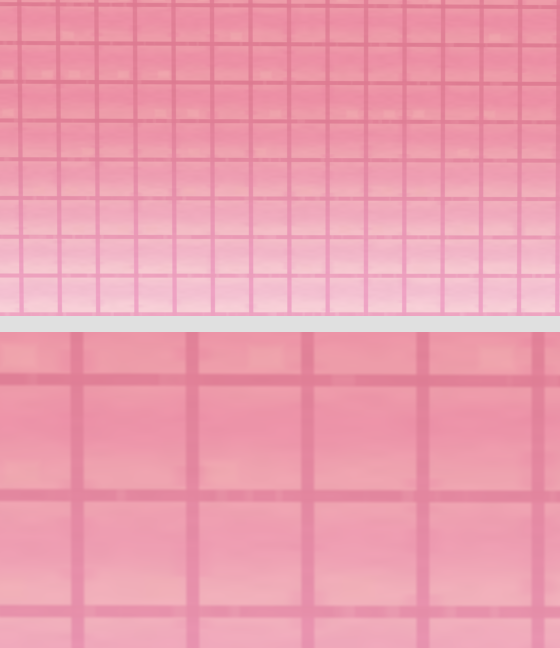
Top, the full canvas; bottom, a detail of the centre.
This pattern is drawn by a Shadertoy shader. Its source:

```glsl
// Pink tiled grid: 15 upright and 9 level bars over a fade from rose to pale blush.
// Each tile carries a soft mauve band; the bars lean slightly, and hashed noise
// adds smears beside the uprights and pale blotches near the tile bottoms.

float hash(vec2 p) {
    vec3 q = fract(p.xyx * vec3(0.1031, 0.1030, 0.0973));
    q += dot(q, q.yzx + 33.33);
    return fract((q.x + q.y) * q.z);
}

float noise(vec2 p) {
    vec2 i = floor(p), f = fract(p);
    f = f * f * (3.0 - 2.0 * f);
    return mix(mix(hash(i), hash(i + vec2(1, 0)), f.x),
               mix(hash(i + vec2(0, 1)), hash(i + vec2(1, 1)), f.x), f.y);
}

// Soft-edged bar, never sharper than one pixel
float bar(float dist, float halfWidth) {
    float blur = max(0.0026, 0.75 / iResolution.y);
    return 1.0 - smoothstep(halfWidth - blur, halfWidth + blur, dist);
}

void mainImage(out vec4 fragColor, in vec2 fragCoord) {
    vec2 p = fragCoord / iResolution.y;
    float down = 1.0 - p.y;

    // Grid coordinates with a slight lean and tilt; whole numbers lie on bars
    vec2 pitch = vec2(0.1215, 0.1227);
    vec2 lean = vec2((down - 0.5) * 0.008 * (1.0 - p.x / 1.1), 0.0055 * p.x * p.y);
    vec2 grid = (vec2(p.x, down) - vec2(0.0648, 0.0130) - lean) / pitch;
    vec2 tile = floor(grid), local = fract(grid);
    vec2 dist = abs(grid - round(grid)) * pitch;

    // Tile fill: peach with a mauve band across the middle
    float fade = smoothstep(0.3, 1.05, down);
    vec3 peach = mix(vec3(0.93, 0.61, 0.66), vec3(0.97, 0.815, 0.845), fade);
    vec3 mauve = mix(vec3(0.925, 0.56, 0.645), vec3(0.955, 0.765, 0.83), fade);
    float y = local.y + 0.12 * (noise(grid * vec2(2.0, 7.0)) - 0.5);
    float band = smoothstep(-0.05, 0.35, y) * (1.0 - smoothstep(0.42, 0.85, y));
    vec3 color = mix(peach, mauve, band);

    // Short horizontal smears beside the uprights
    float smear = smoothstep(0.5, 0.85, noise(vec2(round(grid.x) * 7.3, grid.y * 9.0)));
    smear *= 1.0 - smoothstep(0.010, 0.028, dist.x);
    color = mix(color, mauve - vec3(0.01, 0.03, 0.015), 0.45 * smear);

    // Pale blotches low in some tiles
    vec2 center = vec2(0.2 + 0.6 * hash(tile + 11.0), 0.80);
    vec2 reach = abs(local - center) - vec2(0.10, 0.05);
    float blotch = 1.0 - smoothstep(0.0, 0.09, max(reach.x, reach.y));
    blotch *= step(0.55, hash(tile + 47.0));
    color = mix(color, vec3(0.95, 0.70, 0.70), 0.35 * blotch * (1.0 - fade));

    // Bars, rosier at the top and more violet at the bottom
    float tint = smoothstep(0.25, 1.0, down);
    vec3 upright = mix(vec3(0.875, 0.49, 0.58), vec3(0.93, 0.62, 0.76), tint);
    vec3 level = mix(vec3(0.87, 0.48, 0.57), vec3(0.93, 0.63, 0.75), tint);
    color = mix(color, upright, 0.88 * bar(dist.x, 0.0068));
    float wear = 0.92 - 0.25 * smoothstep(0.6, 0.95, noise(grid * vec2(8.0, 3.0)));
    color = mix(color, level, wear * bar(dist.y, 0.0064));

    // Fine mottling
    color += 0.012 * (noise(grid * vec2(5.0, 14.0)) - 0.5);
    fragColor = vec4(color, 1.0);
}
```
